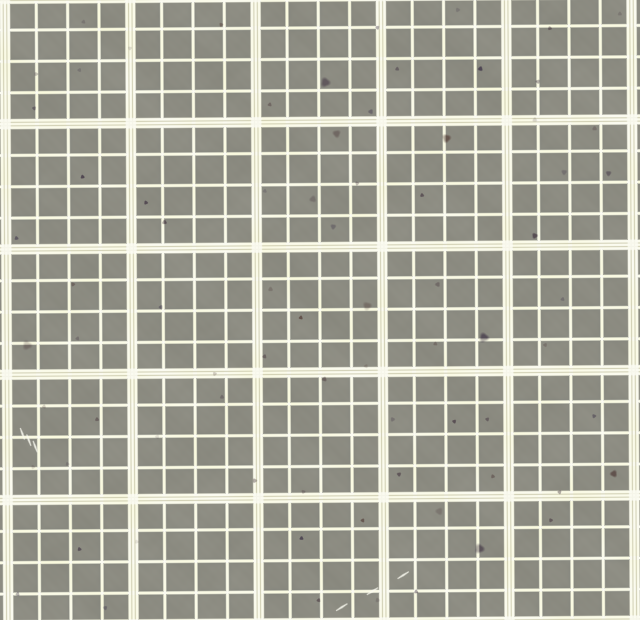
Write a WebGL 1 fragment shader that draws this pattern.

```glsl
precision highp float;

uniform vec2 u_resolution;

// Lengths are fractions of the canvas width.
const float BLOCK = 0.1958;
const float LINES_PER_BLOCK = 4.0;
const vec2 ORIGIN = vec2(0.0130, -0.0085);
const vec2 TILT = vec2(0.0055, -0.0075);
const float LINE_HALF = 0.0024;
const float BAND_HALF = 0.0080;
const float GROOVE_OFFSET = 0.0027;
const float GROOVE_HALF = 0.0007;
const float SOFTNESS = 0.0007;
const float SHADE_WIDTH = 0.0024;
const float SPECK_CELLS = 11.0;
const float SPECK_CHANCE = 0.62;
const float SPECK_MIN = 0.0032;
const float SPECK_MAX = 0.0075;
const float SCRATCH_HALF = 0.0016;

const vec3 TILE = vec3(0.550, 0.548, 0.508);
const vec3 TILE_EDGE = vec3(0.49, 0.50, 0.48);
const vec3 CREAM = vec3(0.98, 0.98, 0.87);
const vec3 WHITE = vec3(0.985, 0.985, 0.945);
const vec3 GROOVE = vec3(0.74, 0.73, 0.60);
const vec3 SPECK_VIOLET = vec3(0.27, 0.24, 0.31);
const vec3 SPECK_BROWN = vec3(0.39, 0.32, 0.28);

float hash(vec2 p) {
  return fract(sin(dot(p, vec2(127.1, 311.7))) * 43758.5453);
}

float cover(float dist, float halfWidth) {
  float soft = SOFTNESS + 0.5 / u_resolution.x;
  return 1.0 - smoothstep(halfWidth - soft, halfWidth + soft, dist);
}

float layeredSines(vec2 p) {
  return (sin(p.x * 9.0 + 3.0 * sin(p.y * 7.0))
        + sin(p.y * 17.0 + 2.0 * sin(p.x * 13.0))
        + sin((p.x + p.y) * 31.0)) / 3.0;
}

// Distance to the nearest multiple of a period.
float repeatDistance(float x, float period) {
  return abs(fract(x / period + 0.5) - 0.5) * period;
}

// One axis of ruling: x = any line, y = triple band, z = grooves in the band.
vec3 ruling(float x) {
  float bandDist = repeatDistance(x, BLOCK);
  float lineDist = repeatDistance(x, BLOCK / LINES_PER_BLOCK);
  float band = cover(bandDist, BAND_HALF);
  float groove = cover(abs(bandDist - GROOVE_OFFSET), GROOVE_HALF);
  return vec3(max(band, cover(lineDist, LINE_HALF)), band, groove);
}

// Cellular specks, at most one in each cell; a = opacity.
vec4 specks(vec2 p) {
  vec2 cell = floor(p * SPECK_CELLS);
  float present = step(hash(cell + 3.7), SPECK_CHANCE);
  vec2 jitter = vec2(hash(cell + 11.3), hash(cell + 27.9));
  vec2 center = (cell + mix(vec2(0.13), vec2(0.87), jitter)) / SPECK_CELLS;
  vec2 d = p - center;
  float size = hash(cell + 41.1);
  float angle = atan(d.y, d.x + 0.00001);
  float wobble = 1.0 + 0.13 * sin(angle * 3.0 + size * 40.0);
  float radius = mix(SPECK_MIN, SPECK_MAX, pow(size, 6.0)) * wobble;
  float disc = 1.0 - smoothstep(radius * 0.45, radius * 1.25, length(d));
  float tone = hash(cell + 63.2);
  float opacity = mix(0.25, 0.95, hash(cell + 85.6));
  return vec4(mix(SPECK_VIOLET, SPECK_BROWN, tone), disc * present * opacity);
}

// A short run of tapering strokes.
float scratches(vec2 p, vec2 start, vec2 stride, vec2 stroke) {
  float mark = 0.0;
  for (int i = 0; i < 3; i++) {
    vec2 d = p - start - float(i) * stride;
    float along = clamp(dot(d, stroke) / dot(stroke, stroke), -1.0, 1.0);
    float taper = SCRATCH_HALF * (1.0 - 0.5 * abs(along));
    mark = max(mark, cover(length(d - along * stroke), taper));
  }
  return mark;
}

void main() {
  vec2 p = gl_FragCoord.xy / u_resolution.x;
  vec2 grid = p - ORIGIN + TILT * p.yx;
  vec3 across = ruling(grid.x);
  vec3 down = ruling(grid.y);
  float drift = layeredSines(p * 2.0);

  // Grey tiles with a cool shadow beside the lines.
  float spacing = BLOCK / LINES_PER_BLOCK;
  float nearest = min(repeatDistance(grid.x, spacing), repeatDistance(grid.y, spacing));
  float shade = exp(-max(nearest - LINE_HALF, 0.0) / SHADE_WIDTH);
  vec3 color = TILE + 0.012 * drift + 0.006 * layeredSines(p * 11.0);
  color = mix(color, TILE_EDGE, 0.5 * shade);

  // Bright lines; grooves wash out where bands cross.
  float line = max(across.x, down.x);
  float band = max(across.y, down.y);
  float glare = clamp(0.35 + 0.35 * drift + 0.3 * band + across.x * down.x, 0.0, 1.0);
  float groove = max(across.z * (1.0 - 0.85 * down.y), down.z * (1.0 - 0.85 * across.y));
  vec3 ink = mix(mix(CREAM, WHITE, glare), GROOVE, groove * 0.75);
  color = mix(color, ink, line);

  // Dust and scratches.
  vec4 dust = specks(p);
  color = mix(color, dust.rgb, dust.a * mix(1.0, 0.55, line));
  float scratch = max(
    scratches(p, vec2(0.534, 0.020), vec2(0.048, 0.025), vec2(0.008, 0.005)),
    scratches(p, vec2(0.035, 0.291), vec2(0.010, -0.010), vec2(-0.003, 0.008)));
  color = mix(color, WHITE, scratch * 0.85);

  gl_FragColor = vec4(color, 1.0);
}
```
